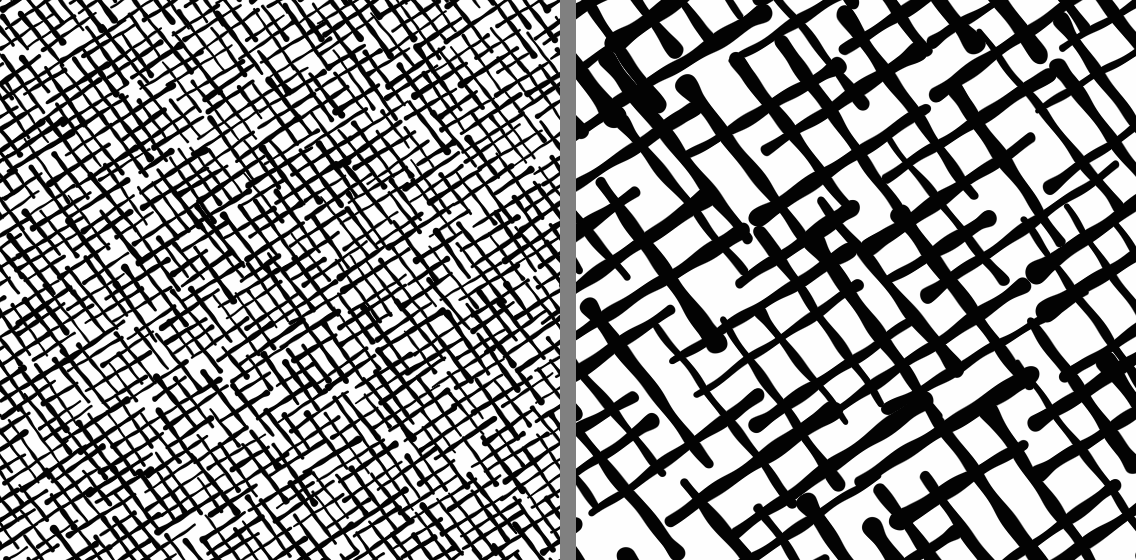
Left, the full canvas; right, a detail of the centre.
Give the GLSL for this pattern, as a WebGL 1 fragment shader.

```glsl
precision highp float;
// Hand-inked crosshatch: two crossing families of short pen strokes on white.
// Each family is a rotated grid of long cells with one jittered, tapered
// stroke per cell; the nearest stroke is found by a 3x3 cell search.

uniform vec2 u_resolution;

const vec3 PAPER = vec3(0.995);
const vec3 INK = vec3(0.012);

const float RISING_ANGLE = 0.576;    // radians from the x axis
const float FALLING_ANGLE = -0.925;
const vec2 CELL = vec2(0.130, 0.0252); // along and across the strokes
const vec2 CENTRE_JITTER = vec2(0.036, 0.013);
const vec2 HALF_LENGTH = vec2(0.030, 0.070); // shortest, longest
const vec2 RADIUS = vec2(0.0023, 0.0043);    // thinnest, thickest
const float TILT = 0.09;             // full spread of slope
const float TAPER = 0.22;            // thinning towards one end
const float BLOB = 0.28;             // swelling where the pen rests
const float WOBBLE = 0.0005;         // unsteadiness of the hand

vec4 hash4(vec2 p) {
  vec4 n = vec4(dot(p, vec2(127.1, 311.7)), dot(p, vec2(269.5, 183.3)),
                dot(p, vec2(419.2, 371.9)), dot(p, vec2(73.7, 157.3)));
  return fract(sin(n) * 43758.54);
}

vec2 rotate(vec2 p, float angle) {
  float c = cos(angle), s = sin(angle);
  return vec2(c * p.x + s * p.y, c * p.y - s * p.x);
}

// Signed distance to a near-horizontal stroke centred on the origin.
float strokeDistance(vec2 p, float halfLength, float slope, float radius, float side) {
  vec2 axis = normalize(vec2(1.0, slope));
  float along = clamp(dot(p, axis), -halfLength, halfLength);
  float t = side * along / halfLength;
  float width = radius * (1.0 + TAPER * t + BLOB * smoothstep(0.8, 1.0, t));
  return length(p - axis * along) - width;
}

// Distance to the nearest stroke of one family.
float hatchDistance(vec2 p, float angle, float seed) {
  vec2 q = rotate(p, angle);
  q.y += WOBBLE * (sin(q.x * 95.0 + q.y * 240.0) + sin(q.x * 173.0 - q.y * 310.0));
  float row = floor(q.y / CELL.y);
  float nearest = 1.0;
  for (int j = -1; j <= 1; j++) {
    float r = row + float(j);
    float shift = hash4(vec2(r, seed)).x * CELL.x;
    float column = floor((q.x + shift) / CELL.x);
    for (int i = -1; i <= 1; i++) {
      vec2 id = vec2(column + float(i), r);
      vec4 place = hash4(id + seed);
      vec4 shape = hash4(id + seed + 57.3);
      vec2 centre = (id + 0.5) * CELL - vec2(shift, 0.0)
                  + (place.xy - 0.5) * CENTRE_JITTER;
      float halfLength = mix(HALF_LENGTH.x, HALF_LENGTH.y, sqrt(place.z));
      float radius = mix(RADIUS.x, RADIUS.y, shape.x);
      float slope = (place.w - 0.5) * TILT;
      float side = shape.y < 0.5 ? -1.0 : 1.0;
      nearest = min(nearest, strokeDistance(q - centre, halfLength, slope, radius, side));
    }
  }
  return nearest;
}

void main() {
  float pixel = 1.0 / min(u_resolution.x, u_resolution.y);
  vec2 p = gl_FragCoord.xy * pixel;
  float d = min(hatchDistance(p, RISING_ANGLE, 11.0),
                hatchDistance(p, FALLING_ANGLE, 37.0));
  float ink = 1.0 - smoothstep(-0.7 * pixel, 0.7 * pixel, d);
  gl_FragColor = vec4(mix(PAPER, INK, ink), 1.0);
}
```
